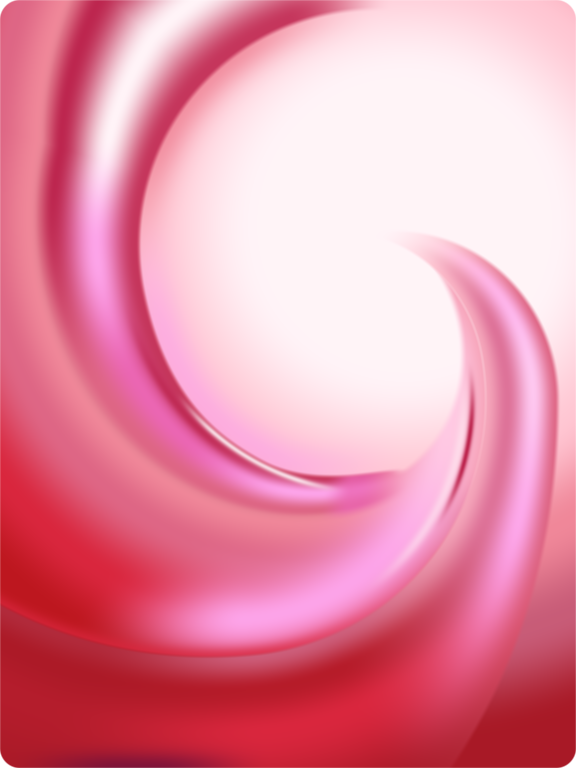
A WebGL 1 fragment shader for this background:

```glsl
precision highp float;
// Glossy pink and crimson ribbons swirling around a soft white glow.
uniform vec2 u_resolution;

const vec3 WHITE = vec3(1.0, 0.955, 0.97);
const vec3 BLUSH = vec3(1.0, 0.77, 0.82);
const vec3 VIOLET = vec3(0.99, 0.64, 0.91);
const vec3 HOT_PINK = vec3(0.92, 0.40, 0.70);
const vec3 SALMON = vec3(0.94, 0.53, 0.60);
const vec3 ROSE = vec3(0.87, 0.40, 0.52);
const vec3 CRIMSON = vec3(0.74, 0.15, 0.31);
const vec3 RED = vec3(0.85, 0.15, 0.24);
const vec3 DEEP_RED = vec3(0.66, 0.10, 0.15);

// Soft bump centred on c.
float bump(float x, float c, float w) {
  float d = (x - c) / w;
  return exp(-d * d);
}

// One between lo and hi, with soft ends.
float span(float x, float lo, float hi, float soft) {
  return smoothstep(lo - soft, lo + soft, x) * (1.0 - smoothstep(hi - soft, hi + soft, x));
}

// Coverage of the side where d is positive.
float cover(float d, float soft) {
  return smoothstep(-soft, soft, d);
}

// Smooth gradient through four colours.
vec3 ramp(vec3 c0, vec3 c1, vec3 c2, vec3 c3, vec4 stops, float x) {
  vec3 c = mix(c0, c1, smoothstep(stops.x, stops.y, x));
  c = mix(c, c2, smoothstep(stops.y, stops.z, x));
  return mix(c, c3, smoothstep(stops.z, stops.w, x));
}

// Radial light that cools to dark red far from its centre.
vec3 glow(vec2 p) {
  float r = length(p - vec2(0.527, 0.707));
  vec3 c = mix(WHITE, BLUSH, smoothstep(0.19, 0.35, r));
  return ramp(c, SALMON, ROSE * 0.9, DEEP_RED, vec4(0.33, 0.44, 0.55, 0.67), r);
}

// Right ribbon: s runs across it, d is the distance from its inner edge.
vec3 rightRibbon(float s, float d, float b) {
  vec3 shine = mix(VIOLET, WHITE, 0.45 * bump(b, -0.05, 0.3));
  vec3 pink = ramp(vec3(0.96, 0.65, 0.73), vec3(0.87, 0.45, 0.60), shine, ROSE,
                   vec4(0.0, 0.3, 0.66, 1.0), s);
  pink = mix(pink, BLUSH, 1.0 - smoothstep(-0.75, -0.25, b));
  vec3 warm = ramp(ROSE * 0.92, DEEP_RED * 1.08, RED, DEEP_RED,
                   vec4(0.0, 0.045, 0.10, 0.22), d);
  warm = mix(warm, DEEP_RED, 0.75 * smoothstep(1.45, 2.1, b));
  return mix(pink, warm, smoothstep(0.4, 1.2, b));
}

// Lower sweep: e is the distance from the left ribbon, u from the lower edge.
vec3 lowerSweep(float e, float u, float r, float b) {
  vec3 c = ramp(SALMON, ROSE, RED, vec3(0.74, 0.09, 0.12),
                vec4(0.0, 0.06, 0.15, 0.23), e);
  vec3 shine = mix(vec3(1.0, 0.79, 0.89), VIOLET, smoothstep(0.1, 0.9, b));
  c = mix(c, shine, bump(u, 0.047, 0.052) * (1.0 - smoothstep(1.5, 2.2, b)));
  c = mix(c, RED, 0.7 * bump(u, 0.0, 0.012) * smoothstep(0.8, 1.5, b));
  c = mix(c, WHITE, 0.5 * bump(r, 0.305, 0.007) * span(b, 0.0, 0.8, 0.2));
  return mix(c, CRIMSON, bump(r, 0.3155, 0.004) * span(b, -0.02, 0.42, 0.16));
}

// Left ribbon: t runs across it, a along it.
vec3 leftRibbon(float t, float r, float a) {
  vec3 shine = mix(WHITE, VIOLET, smoothstep(-0.4, 0.0, a));
  shine = mix(shine, HOT_PINK, smoothstep(0.05, 0.5, a));
  shine = mix(shine, VIOLET, smoothstep(0.8, 1.25, a));
  vec3 shade = mix(CRIMSON, ROSE, smoothstep(-0.2, 0.5, a));
  vec3 c = ramp(mix(CRIMSON, ROSE, 0.25), shine, shade, SALMON * 0.96,
                vec4(0.04, 0.41, 0.82, 1.02), t);
  c = mix(c, CRIMSON, 0.8 * bump(r, 0.331, 0.007) * span(a, 0.4, 1.0, 0.25));
  c = mix(c, WHITE, 0.85 * bump(r, 0.322, 0.004) * span(a, 0.75, 1.36, 0.12));
  return mix(c, HOT_PINK, 0.8 * smoothstep(1.36, 1.48, a));
}

void main() {
  vec2 p = gl_FragCoord.xy / u_resolution.y;
  vec2 size = vec2(u_resolution.x / u_resolution.y, 1.0);
  float px = 1.0 / u_resolution.y;

  // Polar coordinates around the two swirl centres.
  vec2 v1 = p - vec2(0.488, 0.681);
  float r1 = length(v1);
  float a = atan(-v1.y, -v1.x);
  vec2 v2 = p - vec2(0.2995, 0.479);
  float r2 = length(v2);
  float b = atan(-v2.y, v2.x);
  if (b < -1.6) b += 6.28319;

  // Edges of the ribbons as radius over angle.
  float k = clamp(a, -0.75, 1.75);
  float outer = 0.443 - 0.0365 * k - 0.012 * k * k * k + 0.104 * max(-0.3 - k, 0.0);
  float inner = 0.307 + 0.0104 * smoothstep(0.2, 0.9, a) - 0.0234 * smoothstep(1.1, 1.7, a);
  float lower = 0.333 + 0.077 * pow(max(b - 1.48, 0.0), 2.0)
              - 0.107 * pow(max(-0.175 - b, 0.0), 2.0);
  float right = 0.427 + b * abs(b) * (b > 0.0 ? 0.124 : 0.188);
  float upper = 0.294 - 0.0933 * b - 0.0855 * b * b;

  // Light disc with a tinted rim.
  vec3 color = glow(p);
  color = mix(color, VIOLET, 0.65 * bump(r1, inner - 0.012, 0.028) * span(a, 0.1, 1.4, 0.35));
  color = mix(color, SALMON, 0.85 * bump(r1, inner, 0.03) * span(a, -1.25, -0.15, 0.35));

  // Right ribbon.
  float s = (r2 - lower) / max(right - lower, 0.001);
  float mask = cover(right - r2, 0.004) * cover(r2 - lower, 0.003) * smoothstep(-0.85, -0.5, b);
  color = mix(color, rightRibbon(s, r2 - lower, b), mask);

  // Lower sweep, kept outside the light disc.
  float open = mix(cover(r2 - upper, 0.006), cover(r1 - inner, 0.003), smoothstep(0.36, 0.44, b));
  mask = open * cover(lower - r2, 0.003);
  color = mix(color, lowerSweep(r1 - outer, lower - r2, r2, b), mask);

  // Left ribbon.
  float t = (r1 - inner) / max(outer - inner, 0.001);
  mask = cover(r1 - inner, 0.004) * cover(outer - r1, 0.008)
       * smoothstep(-1.65, -1.2, a) * (1.0 - smoothstep(1.5, 1.72, a));
  color = mix(color, leftRibbon(t, r1, a), mask);

  // Purple shade along the bottom, then rounded white corners.
  color = mix(color, vec3(0.40, 0.06, 0.24), 0.7 * bump(p.y, 0.0, 0.02) * span(p.x, 0.08, 0.28, 0.08));
  vec2 q = abs(p - 0.5 * size) - 0.5 * size + 0.026;
  float corner = length(max(q, 0.0)) - 0.026;
  gl_FragColor = vec4(mix(color, vec3(1.0), cover(corner, px)), 1.0);
}
```
